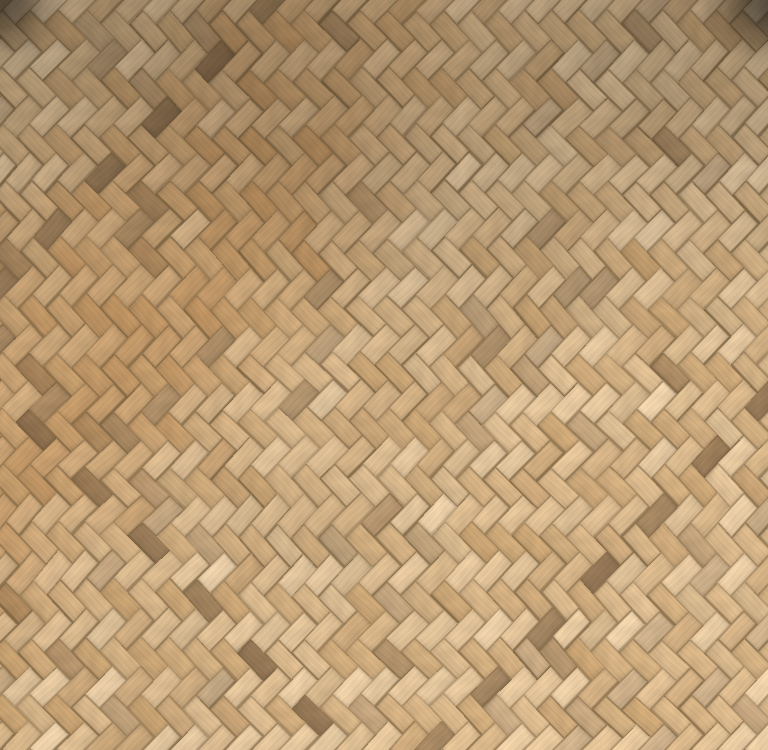
Give the GLSL for this texture, as a WebGL 2 fragment shader.

```glsl
#version 300 es
precision highp float;
// Woven bamboo mat: a two-over two-under diagonal twill of stained, fibrous strips.
uniform vec2 u_resolution;
out vec4 outColor;

float hash(vec2 p) {
  p = fract(p * vec2(0.1031, 0.1137) + 0.37);
  p += dot(p, p.yx + 33.33);
  return fract((p.x + p.y) * p.x * 7.31);
}

// Soft irregular blotches from layered sines, about -1 to 1
float blotch(vec2 p) {
  return (sin(p.x + 1.7 * sin(p.y * 0.8)) + sin(p.y * 1.3 + 1.4 * sin(p.x * 0.9 + 2.0))) * 0.5;
}

void main() {
  vec2 uv = gl_FragCoord.xy / u_resolution;

  // Hand-made waviness, then axes running along the two strip directions
  vec2 grid = uv * vec2(28.0, 26.3) + vec2(0.36, 0.55);
  grid += 0.1 * vec2(blotch(uv.yx * 15.0), blotch(uv * 13.0 + 4.0));
  vec2 weave = vec2(grid.x + grid.y, grid.y - grid.x);
  float pixel = length(fwidth(weave)) * 0.45;
  vec2 cell = floor(weave);
  vec2 inside = weave - cell;

  // Which strip lies on top, and the position along (0..2) and across (0..1) it
  float phase = mod(cell.x + cell.y, 4.0);
  bool rising = phase < 2.0;
  float along = rising ? phase + inside.x : phase - 2.0 + inside.y;
  float across = rising ? inside.y : inside.x;
  float strip = rising ? cell.y : cell.x;
  vec2 tile = rising ? vec2(cell.x - phase, cell.y) : vec2(cell.x, cell.y - phase + 102.0);
  float tileRnd = hash(tile);
  float tintRnd = hash(tile + 57.0);
  float stripRnd = hash(vec2(strip, rising ? 11.0 : 83.0));

  // Base tint: rising strips catch more light
  float tone = 0.33 + 0.5 * (tileRnd - 0.5) + 0.4 * (stripRnd - 0.5) + (rising ? 0.38 : 0.0);
  vec3 color = mix(vec3(0.75, 0.61, 0.43), vec3(0.89, 0.785, 0.64), clamp(tone, 0.0, 1.0));
  color = mix(color, vec3(0.77, 0.68, 0.54), 0.5 * smoothstep(0.55, 1.0, tintRnd));

  // Amber staining in the upper left and on stray tiles
  float amber = smoothstep(11.0, 2.0, abs(weave.y - 11.0)) * smoothstep(0.75, 0.3, uv.x);
  amber = amber * (0.2 + 0.6 * stripRnd) + 0.35 * step(0.9, tintRnd);
  color = mix(color, vec3(0.71, 0.53, 0.335), clamp(amber, 0.0, 0.75));

  // A few dark strips that cross the mat, plus scattered dark tiles
  bool darkStrip = rising ? abs(strip) == 16.0 : strip == 13.0;
  float dark = darkStrip ? 0.65 + 0.3 * tileRnd : 0.5 * step(0.965, hash(tile + 19.0));
  dark = max(dark, 0.35 * step(0.87, stripRnd) * step(0.6, tileRnd));
  color = mix(color, vec3(0.52, 0.41, 0.29), dark);

  // Fibres running lengthwise, with faint mottling
  float fibre = sin(across * 23.0 + tileRnd * 40.0 + 0.8 * sin(along * 2.1 + tintRnd * 9.0));
  fibre += 0.6 * sin(across * 41.0 + along * 1.3 + tintRnd * 60.0);
  color *= 1.0 + 0.018 * fibre + 0.025 * blotch(weave * 4.3 + tileRnd * 20.0);

  // Rounded strip: bright upper edge, shaded lower edge, slight dips at both ends
  float endDistance = min(along, 2.0 - along);
  color *= 0.97 + 0.06 * smoothstep(0.0, 0.8, across);
  color *= 0.94 + 0.06 * smoothstep(0.0, 0.3, endDistance);

  // Narrow uneven gaps, deepest along the lower side
  float lowGap = across - 0.01 - 0.1 * hash(tile + 31.0);
  float highGap = 1.0 - across - 0.02 * tintRnd;
  float endGap = endDistance - 0.05 * tileRnd;
  float edge = min(min(lowGap, highGap), endGap);
  float gap = 1.0 - smoothstep(-pixel, pixel + 0.03, edge);
  color = mix(color, vec3(0.45, 0.36, 0.23), gap * (0.3 + 0.5 * hash(tile + 71.0)));

  // Light falls off toward the top and in wide patches, with shadowed upper corners
  color *= mix(1.03, 0.82, smoothstep(0.4, 1.05, uv.y));
  color *= 0.98 + 0.05 * uv.x * (1.0 - uv.y) + 0.025 * blotch(uv * 9.0 + 1.0);
  float corner = length(vec2(min(uv.x, 1.0 - uv.x), 1.0 - uv.y));
  color *= mix(0.5, 1.0, smoothstep(0.0, 0.1, corner));

  outColor = vec4(color, 1.0);
}
```
